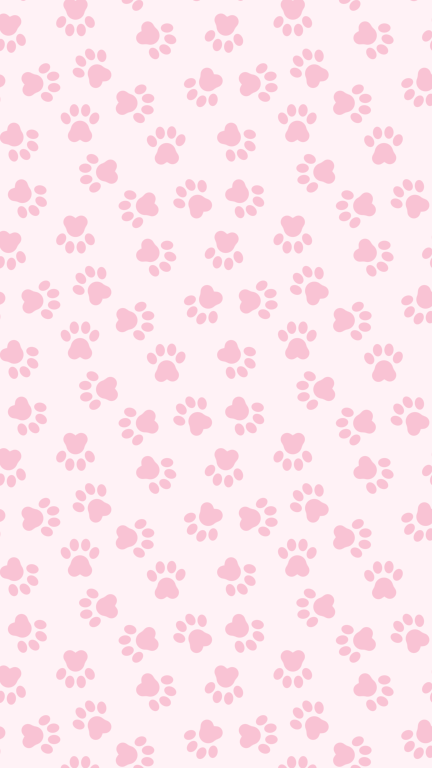
This pattern is drawn by a WebGL 2 fragment shader. Its source:

```glsl
#version 300 es
precision highp float;

uniform vec2 u_resolution;
out vec4 fragColor;

// Lengths are in units of 1/432 of the canvas width
const float CANVAS_WIDTH = 432.0;
const float TILE = 217.3;
const vec3 BACKGROUND = vec3(1.0, 0.95, 0.963);
const vec3 PAW_PINK = vec3(0.975, 0.765, 0.832);

const vec2 OUTER_TOE = vec2(14.3, 13.3);
const vec2 INNER_TOE = vec2(5.7, 21.3);
const vec2 TOE_RADII = vec2(4.6, 6.2);
const float OUTER_TILT = 0.5;
const float INNER_TILT = 0.08;

const vec2 PAD_CENTER = vec2(0.0, 1.8);
const float PAD_RADIUS = 9.2;
const vec2 LOBE_CENTER = vec2(5.7, -4.0);
const float LOBE_RADIUS = 6.4;
const float PAD_BLEND = 2.5;

// Pad position from the tile's top left, and toe direction in degrees
const int PAW_COUNT = 14;
const vec3 PAWS[PAW_COUNT] = vec3[PAW_COUNT](
    vec3(75.5, 8.7, 90.0), vec3(148.7, 34.7, 27.0),
    vec3(8.7, 24.7, 98.0), vec3(32.4, 83.8, -5.0),
    vec3(98.0, 75.0, -126.0), vec3(209.3, 80.7, 126.0),
    vec3(126.5, 103.0, 3.0), vec3(80.0, 131.7, -90.0),
    vec3(13.0, 136.0, 42.0), vec3(166.7, 154.0, -92.0),
    vec3(107.0, 172.0, 175.0), vec3(21.0, 192.7, 39.0),
    vec3(146.8, 205.4, 165.0), vec3(198.7, 205.4, -127.0));

float smoothUnion(float a, float b, float k) {
    float h = max(k - abs(a - b), 0.0) / k;
    return min(a, b) - 0.25 * h * h * k;
}

// Approximate distance to an ellipse leaning outward by tilt
float toeDistance(vec2 p, float tilt) {
    float c = cos(tilt), s = sin(tilt);
    p = vec2(c * p.x - s * p.y, s * p.x + c * p.y);
    float k = length(p / TOE_RADII);
    float g = length(p / (TOE_RADII * TOE_RADII));
    return k * (k - 1.0) / max(g, 0.001);
}

// Mirrored paw with its toes along +y
float pawDistance(vec2 p) {
    p.x = abs(p.x);
    float body = length(p - PAD_CENTER) - PAD_RADIUS;
    float lobe = length(p - LOBE_CENTER) - LOBE_RADIUS;
    float pad = smoothUnion(body, lobe, PAD_BLEND);
    float toes = min(toeDistance(p - OUTER_TOE, OUTER_TILT),
                     toeDistance(p - INNER_TOE, INNER_TILT));
    return min(pad, toes);
}

void main() {
    float unit = CANVAS_WIDTH / u_resolution.x;
    vec2 p = vec2(gl_FragCoord.x, u_resolution.y - gl_FragCoord.y) * unit;

    // Nearest paw, wrapped around the tile edges
    float d = TILE;
    for (int i = 0; i < PAW_COUNT; i++) {
        vec2 offset = p - PAWS[i].xy;
        offset -= TILE * floor(offset / TILE + 0.5);
        float angle = radians(PAWS[i].z);
        vec2 forward = vec2(cos(angle), sin(angle));
        vec2 side = vec2(-forward.y, forward.x);
        d = min(d, pawDistance(vec2(dot(offset, side), dot(offset, forward))));
    }

    // Antialiased fill
    float coverage = 1.0 - smoothstep(-0.75 * unit, 0.75 * unit, d);
    fragColor = vec4(mix(BACKGROUND, PAW_PINK, coverage), 1.0);
}
```
